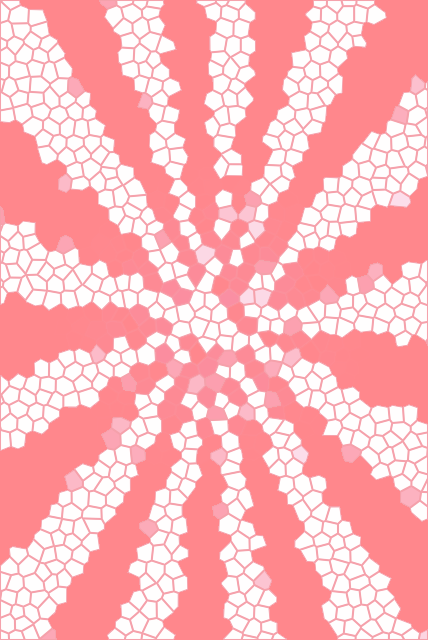
Reproduce this background procedurally as a WebGL 1 fragment shader.

```glsl
precision highp float;

uniform vec2 u_resolution;

const float TAU = 6.2831853;
const float RAYS = 13.0;
const float RAY_PHASE = 0.05;       // turn of the first ray, radians
const float BEND = 0.066;           // lean of the upper left rays
const float BEND_ANGLE = 2.13;
const float BEND_SPREAD = 0.42;
const vec2 RAY_CENTER = vec2(0.5);
const vec2 HUB = vec2(0.478, 0.503);
const float HUB_RADIUS = 0.033;
const float CELLS = 39.0;           // cells per canvas height
const float ROW = 0.866;            // row height of the hexagonal lattice
const float JITTER = 0.54;
const float GAP = 0.0016;           // half width of the grout
const float BLUSH_BAND = 0.011;     // reach of tinted cells around ray edges
const float BLUSH_CHANCE = 0.13;

const vec3 CORAL = vec3(1.0, 0.53, 0.55);
const vec3 ROSE = vec3(0.98, 0.56, 0.64);
const vec3 GROUT = vec3(0.96, 0.63, 0.67);
const vec3 WHITE = vec3(1.0, 0.995, 0.995);
const vec3 BLUSH = vec3(0.99, 0.62, 0.68);
const vec3 LILAC = vec3(0.99, 0.87, 0.92);

vec2 hash2(vec2 p) {
  vec3 h = fract(p.xyx * vec3(0.1031, 0.103, 0.0973));
  h += dot(h, h.yzx + 33.33);
  return fract((h.xx + h.yz) * h.zy);
}

// Jittered point of a hexagonal lattice
vec2 sitePosition(vec2 id) {
  vec2 lattice = vec2(id.x + 0.5 * mod(id.y, 2.0), id.y * ROW);
  return lattice + (hash2(id + 71.0) - 0.5) * JITTER;
}

// Returns the nearest site (xy) and its lattice id (zw)
vec4 nearestSite(vec2 q, vec2 base) {
  vec4 nearest = vec4(0.0);
  float best = 100.0;
  for (int j = -2; j <= 2; j++) {
    for (int i = -2; i <= 2; i++) {
      vec2 id = base + vec2(float(i), float(j));
      vec2 site = sitePosition(id);
      float d = dot(site - q, site - q);
      if (d < best) {
        best = d;
        nearest = vec4(site, id);
      }
    }
  }
  return nearest;
}

// Distance to the closest border of the cell around a site
float borderDistance(vec2 q, vec2 base, vec2 site) {
  float border = 100.0;
  for (int j = -2; j <= 2; j++) {
    for (int i = -2; i <= 2; i++) {
      vec2 other = sitePosition(base + vec2(float(i), float(j)));
      vec2 across = other - site;
      if (dot(across, across) > 0.0001) {
        border = min(border, dot(0.5 * (site + other) - q, normalize(across)));
      }
    }
  }
  return border;
}

// Signed distance to the ray edges, positive inside a ray
float rayDistance(vec2 uv) {
  vec2 d = uv - RAY_CENTER;
  float angle = atan(d.y, d.x);
  float lean = (angle - BEND_ANGLE) / BEND_SPREAD;
  angle += BEND * exp(-lean * lean) - RAY_PHASE;
  float offset = abs(fract(angle * RAYS / TAU + 0.5) - 0.5);
  return (0.25 - offset) * TAU / RAYS * length(d);
}

void main() {
  vec2 canvas = u_resolution / u_resolution.y;
  vec2 p = gl_FragCoord.xy / u_resolution.y;
  float pixel = 1.0 / u_resolution.y;

  // Mosaic
  vec2 q = p * CELLS;
  float row = floor(q.y / ROW + 0.5);
  vec2 base = vec2(floor(q.x - 0.5 * mod(row, 2.0) + 0.5), row);
  vec4 cell = nearestSite(q, base);
  float border = borderDistance(q, base, cell.xy) / CELLS;
  vec2 frame = min(p, canvas - p);
  border = min(border, min(frame.x, frame.y));
  float inside = smoothstep(GAP - 0.6 * pixel, GAP + 0.6 * pixel, border);

  // One shade for each cell: white rays on coral
  vec2 site = cell.xy / CELLS;
  vec2 dice = hash2(cell.zw + 19.0);
  float ray = rayDistance(site / canvas);
  float hub = HUB_RADIUS - length(site - HUB * canvas);
  float lit = step(0.0, max(ray, hub));

  // Rosy flush of the coral cells and their seams near the center
  float flush = 1.0 - smoothstep(0.04, 0.25, length(site - RAY_CENTER * canvas));
  vec3 ground = mix(CORAL, ROSE, flush * dice.x);
  vec3 seam = mix(ground, GROUT, 0.35 * flush);

  // A few tinted cells along the ray edges
  float tinted = step(abs(ray), BLUSH_BAND) * step(dice.y, BLUSH_CHANCE);
  tinted *= step(hub, -0.04);
  vec3 tint = mix(BLUSH, LILAC, dice.x * dice.x);

  vec3 fill = mix(mix(ground, WHITE, lit), tint, tinted);
  vec3 line = mix(seam, GROUT, max(lit, tinted));
  gl_FragColor = vec4(mix(line, fill, inside), 1.0);
}
```
